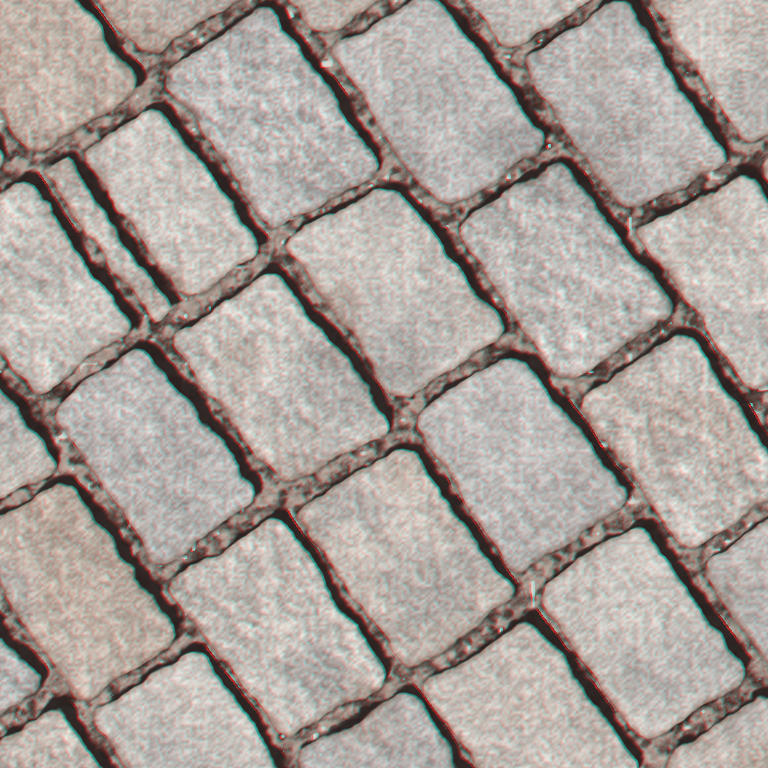
Reproduce this texture procedurally as a Shadertoy shader.

```glsl
// Slanted courses of worn granite setts with earthy joints, cast shadows and colour fringes.

const vec2 AXIS = vec2(0.59, -0.81);        // direction of the courses
const vec2 PITCH = vec2(0.190, 0.277);      // course spacing, sett spacing
const vec2 HALF_SIZE = vec2(0.0825, 0.126); // half extents of a sett
const vec2 NUDGE = vec2(-0.005, 0.004);     // leaves room for the shadow in each cell
const vec2 SHADOW = vec2(0.0145, -0.005);   // shadow displacement in course space
const vec2 FRINGE = vec2(0.0024, 0.0017);   // shift of the red channel
const vec2 LIGHT_STEP = vec2(-0.0035, -0.003);
const vec2 SPLIT_CELL = vec2(0.0, 1.0);     // sett with a narrow sliver beside it
const float SPLIT_X = -0.046;
const float SPLIT_GAP = 0.009;
const float FIRST_COURSE = 0.008;
const float CORNER = 0.022;
const float SKEW = 0.08;
const float WARP = 0.026;
const float ROUGHNESS = 0.015;
const float SIZE_JITTER = 0.008;
const float COURSE_SHIFT[8] = float[8](0.07, 0.125, 0.043, 0.0625, 0.053, 0.16, 0.035, 0.05);

const vec3 GREY = vec3(0.780, 0.755, 0.732);
const vec3 TAN = vec3(0.745, 0.690, 0.650);
const vec3 SLATE = vec3(0.720, 0.708, 0.702);
const vec3 RUST = vec3(0.63, 0.53, 0.47);
const vec3 EARTH_DARK = vec3(0.31, 0.24, 0.22);
const vec3 EARTH_LIGHT = vec3(0.68, 0.61, 0.57);
const vec3 GRIT = vec3(0.86, 0.83, 0.80);
const vec3 SHADE = vec3(0.155, 0.125, 0.12);

float hash(vec2 p) {
    return fract(sin(dot(p, vec2(127.1, 311.7))) * 43758.5453);
}

float noise(vec2 p) {
    vec2 i = floor(p), f = fract(p);
    f = f * f * (3.0 - 2.0 * f);
    return mix(mix(hash(i), hash(i + vec2(1.0, 0.0)), f.x),
               mix(hash(i + vec2(0.0, 1.0)), hash(i + vec2(1.0, 1.0)), f.x), f.y);
}

float fbm(vec2 p) {
    float sum = 0.0, gain = 0.533;
    for (int i = 0; i < 4; i++) {
        sum += gain * noise(p);
        p = mat2(1.6, 1.2, -1.2, 1.6) * p + 7.3;
        gain *= 0.5;
    }
    return sum;
}

// Signed distance to the sett of a cell, c being measured from the cell centre
float settDistance(vec2 c, vec2 id) {
    vec2 halfSize = HALF_SIZE + SIZE_JITTER * (vec2(hash(id + 3.1), hash(id + 8.7)) - 0.5);
    vec2 centre = NUDGE;
    if (id == SPLIT_CELL) {
        float left = centre.x - halfSize.x, right = centre.x + halfSize.x;
        float sliverRight = SPLIT_X - SPLIT_GAP, mainLeft = SPLIT_X + SPLIT_GAP;
        if (c.x < SPLIT_X) {
            float side = abs(c.x - 0.5 * (left + sliverRight)) - 0.5 * (sliverRight - left);
            return max(side, abs(c.y - centre.y) - halfSize.y);
        }
        centre.x = 0.5 * (mainLeft + right);
        halfSize.x = 0.5 * (right - mainLeft);
    }
    c -= centre;
    c += 0.05 * (hash(id + 5.3) - 0.5) * vec2(c.y, -c.x);
    c.x *= 1.0 + 0.9 * (hash(id + 1.9) - 0.5) * c.y;
    vec2 e = abs(c) - halfSize + CORNER;
    return length(max(e, 0.0)) + min(max(e.x, e.y), 0.0) - CORNER;
}

vec3 settColor(vec2 p, vec2 id, float d) {
    float tint = hash(id + 21.0), wear = hash(id + 33.0);
    vec3 color = mix(GREY, TAN, smoothstep(0.65, 0.85, tint));
    color = mix(color, SLATE, 0.8 - 0.8 * smoothstep(0.15, 0.35, tint));
    color = mix(color, SLATE * 0.9, 0.5 * smoothstep(0.54, 0.75, fbm(p * 9.0 + 11.0)));
    color = mix(color, RUST, 0.3 * smoothstep(0.58, 0.8, fbm(p * 13.0 + 50.0)));
    // Relief and grain
    float relief = fbm(p * 42.0) - fbm((p + LIGHT_STEP) * 42.0);
    color *= 1.0 + mix(0.25, 0.9, wear * wear) * relief;
    color += 0.14 * (fbm(p * 17.0) - 0.5) + 0.17 * (noise(p * 290.0) - 0.5);
    color += 0.10 * (noise(p * 150.0 + 31.0) - 0.5);
    // Stained rim
    return mix(color, color * vec3(0.82, 0.76, 0.72), smoothstep(-0.009, 0.001, d));
}

vec3 earthColor(vec2 p) {
    vec3 color = mix(EARTH_DARK, EARTH_LIGHT, smoothstep(0.22, 0.68, fbm(p * 95.0)));
    color += 0.16 * (noise(p * 240.0) - 0.5);
    return mix(color, GRIT, smoothstep(0.86, 0.95, noise(p * 95.0 + 17.0)));
}

vec3 paving(vec2 p) {
    // Course and sett cells
    vec2 q = p - vec2(0.0, 1.0) + WARP * (vec2(fbm(p * 6.0), fbm(p * 6.0 + 40.0)) - 0.5);
    float across = dot(q, vec2(-AXIS.y, AXIS.x)) - FIRST_COURSE;
    float course = floor(across / PITCH.x + 0.5);
    float x = across - course * PITCH.x;
    float along = dot(q, AXIS) - COURSE_SHIFT[clamp(int(course) + 3, 0, 7)] - SKEW * x;
    float row = floor(along / PITCH.y + 0.5);
    vec2 id = vec2(course, row), c = vec2(x, along - row * PITCH.y);

    // Chipped outlines, then earth, shadow and stone
    float chips = ROUGHNESS * (fbm(p * 34.0 + 5.0) - 0.5);
    float ragged = 0.016 * (fbm(p * 48.0 + 71.0) - 0.5);
    float d = settDistance(c, id) + chips;
    float shadowDist = settDistance(c - SHADOW, id) + chips + ragged;
    float soft = max(0.0016, 1.0 / iResolution.y);
    vec3 color = earthColor(p) * mix(0.7, 1.0, smoothstep(0.0, 0.006, d));
    color = mix(color, SHADE, 0.93 - 0.93 * smoothstep(-0.003, 0.003, shadowDist));
    return mix(settColor(p, id, d), color, smoothstep(-soft, soft, d));
}

void mainImage(out vec4 fragColor, in vec2 fragCoord) {
    vec2 p = fragCoord / iResolution.y;
    vec3 color = paving(p);
    color.r = paving(p + FRINGE).r;
    fragColor = vec4(clamp(color, 0.0, 1.0), 1.0);
}
```
